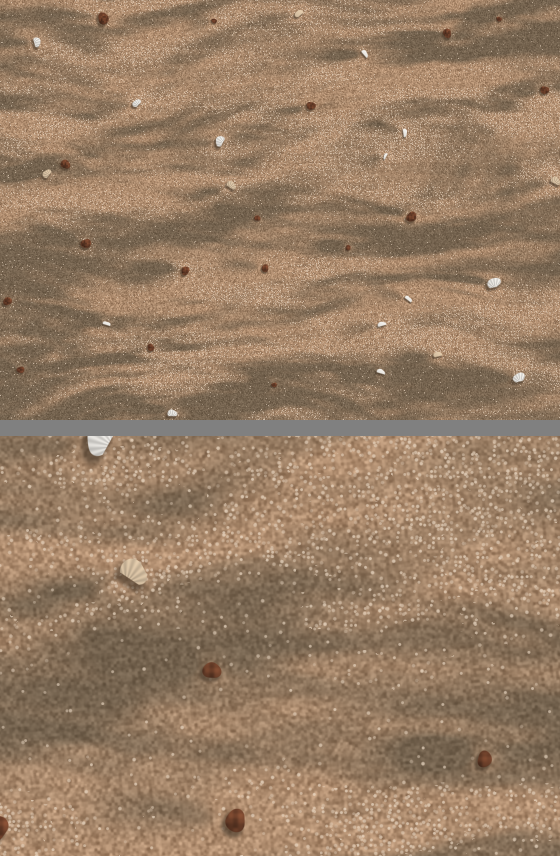
Top, the full canvas; bottom, a detail of the centre.
Reproduce this texture procedurally as a Shadertoy shader.

```glsl
// Wind-combed wet sand: warped, sideways-stretched noise shades broad ripples,
// jittered dots give grains, and a jittered grid scatters rusty pebbles and pale
// shells, each with a shadow, a bright collar and a dark wake to its left.

const vec3 SAND_DARK    = vec3(0.455, 0.387, 0.308);
const vec3 SAND_LIGHT   = vec3(0.690, 0.553, 0.435);
const vec3 GRAIN_PALE   = vec3(0.920, 0.850, 0.770);
const vec3 PEBBLE_RUST  = vec3(0.400, 0.235, 0.155);
const vec3 SHELL_WHITE  = vec3(0.920, 0.910, 0.890);
const vec3 SHELL_CREAM  = vec3(0.860, 0.770, 0.650);
const vec3 SHADOW_COLOR = vec3(0.290, 0.230, 0.170);
const vec2 RIPPLE_SCALE = vec2(2.9, 11.0);   // ripples per canvas height
const float GRAIN_SCALE = 330.0;
const float GRAIN_DEPTH = 0.19;
const float FLECK_SCALE = 235.0;
const float RELIEF      = 1.4;
const int COLUMNS = 7;
const int ROWS = 5;

float hash(vec2 p) {
    return fract(sin(dot(p, vec2(127.1, 311.7))) * 43758.55);
}

float noise(vec2 p) {
    vec2 cell = floor(p), f = fract(p);
    f = f * f * f * (f * (f * 6.0 - 15.0) + 10.0);
    float low = mix(hash(cell), hash(cell + vec2(1.0, 0.0)), f.x);
    float high = mix(hash(cell + vec2(0.0, 1.0)), hash(cell + vec2(1.0, 1.0)), f.x);
    return mix(low, high, f.y);
}

float fbm(vec2 p) {
    float sum = 0.0, amp = 0.52;
    for (int i = 0; i < 5; i++) {
        sum += amp * noise(p);
        p = mat2(1.7, 0.7, -0.7, 1.7) * p + 17.3;
        amp *= 0.48;
    }
    return sum;
}

mat2 rotation(float angle) {
    return mat2(cos(angle), sin(angle), -sin(angle), cos(angle));
}

// Height of the sand: long bands bent by a slow warp
float sandHeight(vec2 p) {
    p.y += 0.13 * noise(p * vec2(3.1, 4.0) + 5.0) - 0.05 * p.x;
    p.x += 0.16 * noise(p * vec2(3.0, 7.0) + 31.0);
    return fbm(p * RIPPLE_SCALE + 3.7);
}

// Ripple shade from 0 (damp trough) to 1 (dry crest)
float sandTone(vec2 p) {
    float h = sandHeight(p);
    float slope = h - sandHeight(p + vec2(-0.010, 0.018));
    float streaks = noise(rotation(0.12) * p * vec2(13.0, 75.0) + 3.0 * h) - 0.5;
    return smoothstep(0.19, 0.77, h + RELIEF * slope + 0.10 * streaks);
}

// Round bright grains: one jittered dot in some of the cells
float flecks(vec2 p, float density) {
    vec2 cell = floor(p);
    vec2 center = 0.35 + 0.3 * vec2(hash(cell + 3.1), hash(cell + 7.7));
    float dot1 = 1.0 - smoothstep(0.15, 0.5, length(fract(p) - center));
    float glow = 0.4 + 0.6 * hash(cell + 19.3);
    return dot1 * glow * step(1.0 - density, hash(cell + 41.9));
}

// Dark fan spreading to the left of an object
float wake(vec2 d, float reach, float tilt) {
    float along = -d.x / reach;
    float width = 0.005 + 0.026 * max(along, 0.0);
    float across = (d.y - tilt * d.x) / width;
    float fade = smoothstep(0.02, 0.2, along) * (1.0 - smoothstep(0.35, 1.0, along));
    return fade * exp(-across * across);
}

// Lumpy pebble, or a fan clipped along its hinge
float objectDistance(vec2 q, float r, bool isShell, float seed) {
    float a = atan(q.y, q.x);
    float lump = 1.0 + 0.10 * sin(2.0 * a + seed * 6.0) + 0.06 * sin(3.0 * a + seed * 20.0);
    if (!isShell) return length(q) - r * lump;
    float fan = length(q * vec2(0.85, 1.25)) - r * lump;
    return max(fan, -q.y - r * mix(0.15, 0.7, seed));
}

void mainImage(out vec4 fragColor, in vec2 fragCoord) {
    vec2 p = fragCoord / iResolution.y;
    float px = 0.8 / iResolution.y;
    vec2 spacing = vec2(iResolution.x / iResolution.y, 1.0) / vec2(COLUMNS, ROWS);

    float tone = sandTone(p);
    float shadow = 0.0;
    vec4 object = vec4(0.0);   // premultiplied colour and coverage

    // Scattered pebbles and shells
    for (int i = 0; i < COLUMNS * ROWS; i++) {
        vec2 id = vec2(i % COLUMNS, i / COLUMNS);
        vec2 jitter = vec2(hash(id + 11.3), hash(id + 47.9));
        float seed = hash(id + 83.1), kind = hash(id + 29.7);
        bool isShell = kind > 0.52;
        vec2 d = p - (id + 0.04 + 0.92 * jitter) * spacing;
        float r = mix(0.006, 0.0135, seed * seed);
        if (isShell) r *= 1.1;

        tone -= 0.6 * wake(d, mix(0.08, 0.2, seed), 0.6 * (jitter.x - 0.5));
        tone += 0.35 * exp(-dot(d, d) / (5.0 * r * r));

        mat2 turn = rotation((kind - 0.75) * 6.0);
        float dist = objectDistance(turn * d, r, isShell, seed);
        float shadowDist = objectDistance(turn * (d + r * vec2(0.3, 0.4)), r, isShell, seed);
        shadow = max(shadow, 1.0 - smoothstep(-0.2 * r, 0.4 * r, shadowDist));

        float light = dot(d, vec2(0.5, 0.8)) / r;
        vec3 color = PEBBLE_RUST * (1.0 + 0.2 * light + 0.5 * (noise(d * 260.0 + id) - 0.5));
        if (isShell) {
            vec2 q = turn * d;
            float ribs = 0.5 + 0.5 * sin(18.0 * atan(q.x, q.y + r));
            color = mix(SHELL_WHITE, SHELL_CREAM, step(0.8, jitter.y));
            color *= 1.0 + 0.06 * light - 0.14 * ribs * step(0.6, seed);
        }
        float cover = 1.0 - smoothstep(-px, px, dist);
        object = mix(object, vec4(color, 1.0), cover);
    }

    // Sand colour and fine grain, turned off the axes
    tone = clamp(tone, 0.0, 1.0);
    vec3 sand = mix(SAND_DARK, SAND_LIGHT, tone);
    vec2 g = rotation(0.6) * p;
    float grain = noise(g * GRAIN_SCALE) + noise(rotation(0.9) * g * GRAIN_SCALE * 1.3 + 9.0) - 1.0;
    sand += GRAIN_DEPTH * mix(0.5, 0.85, tone) * grain * vec3(1.0, 0.95, 0.88);

    // Pale flecks, gathered in drifts along the crests
    float drift = smoothstep(0.3, 0.75, fbm(p * vec2(5.0, 17.0) + 61.0));
    float density = mix(0.03, 0.36, drift * smoothstep(0.15, 0.7, tone));
    float fleck = max(flecks(g * FLECK_SCALE, density),
                      flecks(rotation(1.0) * g * FLECK_SCALE * 1.2 + 57.0, density));
    sand = mix(sand, GRAIN_PALE, 0.75 * fleck);

    // Objects over their shadows
    sand = mix(sand, SHADOW_COLOR, 0.65 * shadow);
    fragColor = vec4(sand * (1.0 - object.a) + object.rgb, 1.0);
}
```
